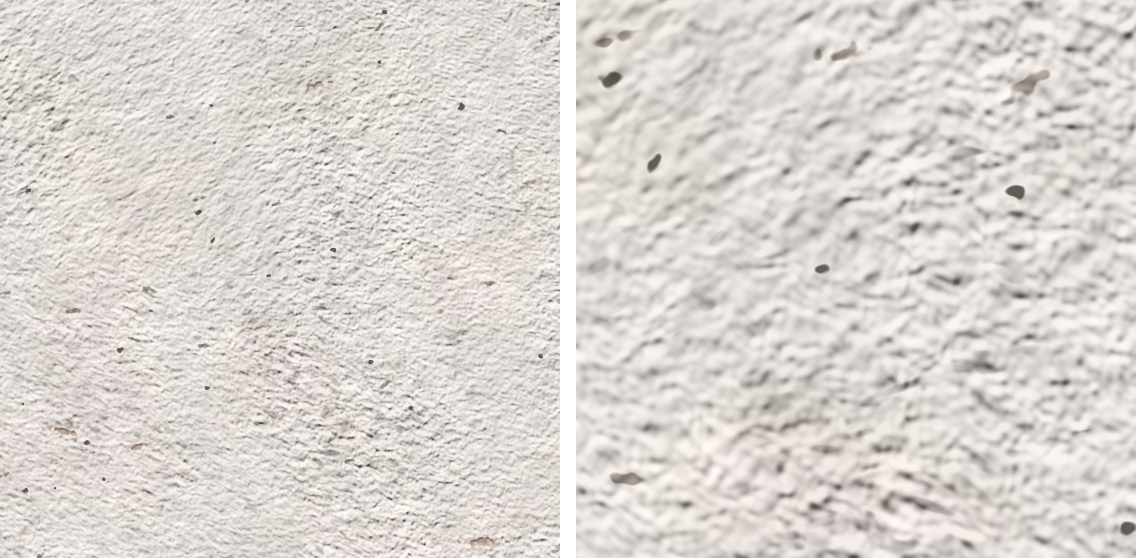
Left, the full canvas; right, a detail of the centre.
Give the GLSL for this texture, as a Shadertoy shader.

```glsl
// Pale rough plaster wall with trowelled grain, crevices, pits and tan chips.

float hash(vec2 p) {
    return fract(sin(dot(p, vec2(127.1, 311.7))) * 43758.5);
}

float noise(vec2 p) {
    vec2 i = floor(p), f = fract(p);
    f = f * f * (3.0 - 2.0 * f);
    return mix(mix(hash(i), hash(i + vec2(1, 0)), f.x),
               mix(hash(i + vec2(0, 1)), hash(i + vec2(1, 1)), f.x), f.y);
}

float fbm(vec2 p) {
    return 0.55 * noise(p) + 0.3 * noise(p * 2.1 + 17.0) + 0.15 * noise(p * 4.3 + 41.0);
}

vec2 turn(vec2 p, float angle) {
    float c = cos(angle), s = sin(angle);
    return vec2(c * p.x + s * p.y, c * p.y - s * p.x);
}

// Height of fine grain drawn out along one direction, with round crumbs
float grain(vec2 p, float angle, float along) {
    vec2 q = turn(p, angle);
    return 0.5 * noise(q * vec2(along, 150.0) + 9.0)
         + 0.35 * noise(q * vec2(along * 1.9, 235.0) + 57.0)
         + 0.3 * noise(turn(p, 0.9) * 205.0 + 77.0);
}

// Height difference towards the light from above
float relief(vec2 p, float angle, float along) {
    vec2 light = vec2(-0.0014, 0.004);
    return grain(p, angle, along) - grain(p + light, angle, along);
}

// Lit lumps in x, thin crevices in y, along one direction
vec2 clumps(vec2 p, float angle) {
    vec2 q = turn(p, angle), lump = q * vec2(55.0, 100.0);
    float lit = noise(lump) - noise(lump + vec2(-0.2, 0.7));
    float slit = 0.75 * noise(q * vec2(42.0, 115.0) + 31.0)
               + 0.25 * noise(q * vec2(130.0, 190.0) + 3.0);
    return vec2(lit, smoothstep(0.66, 0.84, slit));
}

// Coverage of sparse, ragged, elongated marks on a jittered grid
float marks(vec2 p, float cells, float chance, vec2 size, float seed) {
    vec2 home = floor(p * cells);
    float ragged = 1.5 * (noise(p * 190.0 + seed) - 0.5) + 0.8 * (noise(p * 90.0 + seed) - 0.5);
    float cover = 0.0;
    for (int y = -1; y <= 1; y++)
    for (int x = -1; x <= 1; x++) {
        vec2 cell = home + vec2(x, y);
        vec2 id = cell + seed;
        vec2 center = (cell + vec2(hash(id + 3.1), hash(id + 7.7))) / cells;
        float scale = mix(0.5, 1.2, hash(id + 11.3));
        vec2 d = turn(p - center, hash(id + 5.9) * 1.3 - 0.45) / (size * scale);
        float present = step(hash(id), chance);
        cover = max(cover, present * (1.0 - smoothstep(0.55, 1.3, length(d) + ragged)));
    }
    return cover;
}

void mainImage(out vec4 fragColor, in vec2 fragCoord) {
    vec2 p = fragCoord / iResolution.y;
    vec2 warped = p + 0.005 * (vec2(noise(p * 48.0), noise(p * 48.0 + 63.0)) - 0.5);

    // Trowel directions: rising upper left, falling lower left, level at right
    float wander = fbm(p * 4.0) - 0.5;
    float right = smoothstep(0.45, 0.8, p.x + 0.5 * wander);
    float upper = smoothstep(0.42, 0.62, p.y + 0.6 * wander);
    vec3 w = vec3((1.0 - right) * upper, (1.0 - right) * (1.0 - upper), right);
    w /= length(w);
    float z = w.x * relief(warped, 0.5, 75.0)
            + w.y * relief(warped, -0.45, 85.0)
            + w.z * relief(warped, -0.05, 105.0);
    z /= 0.17;
    vec2 clump = w.x * clumps(warped, 0.5) + w.y * clumps(warped, -0.4)
               + w.z * clumps(warped, 0.05);

    // Rough patches carry deeper, coarser relief
    float rough = smoothstep(0.4, 0.66, fbm(p * 5.0 + 23.0));
    z = z * mix(0.9, 1.15, rough) + clump.x * mix(0.7, 2.4, rough);

    // Soft highlights, long dark tail in the shadows
    float lit = clamp(z, 0.0, 2.6), shade = max(-z, 0.0);
    float tone = 0.881 + 0.07 * lit - 0.0135 * lit * lit - 0.067 * shade;
    tone -= 0.022 * pow(max(shade - 0.5, 0.0), 2.0);
    tone += 0.055 * (fbm(p * 8.0 + 71.0) - 0.5) + 0.06 * (noise(p * 34.0 + 8.0) - 0.5);

    // Short crevices gathered in the rough patches
    float gather = smoothstep(0.42, 0.7, fbm(p * 10.0 + 5.0));
    tone -= 0.24 * clump.y * gather * mix(0.45, 1.0, rough);
    vec3 color = max(tone, 0.33) + vec3(0.0, -0.02, -0.04);

    // Faint rosy stains, stronger low on the wall
    float stain = smoothstep(0.45, 0.7, fbm(p * 6.0 + 90.0)) * (1.2 - p.y);
    color += stain * vec3(0.005, -0.007, -0.004);

    // Tan chips with a shadowed upper edge
    vec2 chipSize = vec2(0.021, 0.0065);
    float chip = marks(p, 6.0, 0.12, chipSize, 13.0);
    float edge = chip * (1.0 - marks(p + vec2(-0.001, 0.004), 6.0, 0.12, chipSize, 13.0));
    color = mix(color, vec3(0.73, 0.62, 0.55) + 0.03 * z, 0.8 * chip);
    color = mix(color, vec3(0.38, 0.33, 0.29), 0.6 * edge);

    // Small dark pits and longer gouges
    float pit = marks(p, 14.0, 0.11, vec2(0.0048, 0.0034), 37.0);
    float gouge = marks(p, 10.0, 0.2, vec2(0.014, 0.0032), 83.0);
    color = mix(color, vec3(0.25, 0.22, 0.20), 0.8 * pit);
    color = mix(color, vec3(0.44, 0.39, 0.36) + 0.05 * z, 0.65 * gouge);

    fragColor = vec4(clamp(color, 0.0, 1.0), 1.0);
}
```
